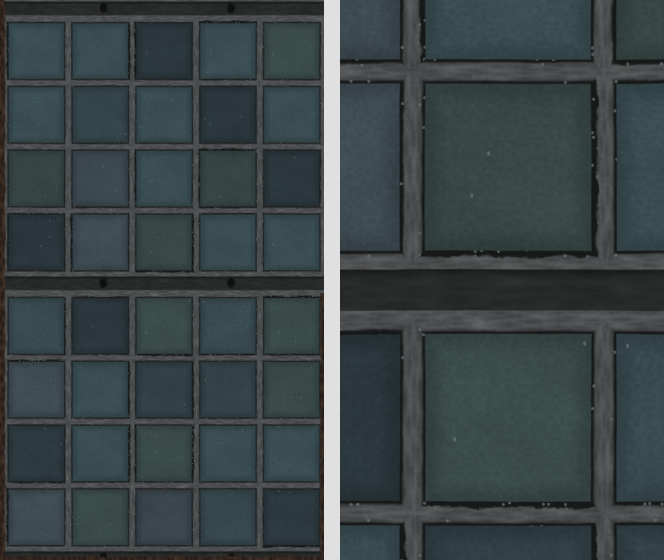
Left, the full canvas; right, a detail of the centre.
This texture is drawn by a Shadertoy shader. Its source:

```glsl
// Weathered steel window: two sashes of 5 by 4 tinted panes in worn grey glazing bars.

const vec2 CANVAS = vec2(5.075, 8.78);     // canvas size, in pane pitches
const float SASH_PERIOD = 4.31;            // four panes and one dark rail
const float TOP_RAIL = 0.29;
const vec2 PANE_CENTRE = vec2(0.495, 0.51);
const vec2 PANE_HALF = vec2(0.434, 0.437);

const vec3 TEAL = vec3(0.225, 0.300, 0.320);
const vec3 SLATE = vec3(0.165, 0.212, 0.235);
const vec3 GREEN = vec3(0.225, 0.290, 0.275);
const vec3 HAZE = vec3(0.250, 0.290, 0.320);
const vec3 BAR = vec3(0.305, 0.312, 0.318);
const vec3 RAIL = vec3(0.145, 0.153, 0.150);
const vec3 SHADOW = vec3(0.090, 0.095, 0.095);
const vec3 BRICK = vec3(0.220, 0.165, 0.130);
const vec3 PAINT = vec3(0.46, 0.49, 0.49);

float hash(vec2 p) {
    return fract(sin(dot(p, vec2(127.1, 311.7))) * 43758.5);
}

vec2 hash2(vec2 p) {
    return vec2(hash(p), hash(p + 19.7));
}

// Distance to the nearest scattered point
float cellular(vec2 p) {
    vec2 cell = floor(p);
    float nearest = 2.0;
    for (int j = -1; j <= 1; j++)
        for (int i = -1; i <= 1; i++) {
            vec2 c = cell + vec2(i, j);
            nearest = min(nearest, length(c + hash2(c) - p));
        }
    return nearest;
}

// Layered sines, roughly -1 to 1
float waves(vec2 p) {
    float sum = 0.0, gain = 0.5;
    for (int i = 0; i < 5; i++) {
        sum += gain * sin(p.x + 1.7 * sin(p.y)) * cos(p.y - 0.8 * sin(p.x));
        p = mat2(1.5, 1.1, -1.1, 1.5) * p + 2.3;
        gain *= 0.6;
    }
    return sum;
}

// Sparse pale flecks; density is the share of cells that hold one
float flecks(vec2 p, float density, float radius, float soft) {
    vec2 cell = floor(p);
    vec2 centre = 0.3 + 0.4 * hash2(cell + 5.1);
    float d = length(fract(p) - centre);
    return step(hash(cell), density) * (1.0 - smoothstep(radius - soft, radius + soft, d));
}

vec3 glassColor(vec2 id, vec2 p, float edge, float px) {
    vec3 col = mix(SLATE, TEAL, smoothstep(0.15, 0.5, hash(id + 3.3)));
    float kind = hash(id * 1.3 + 8.1);
    col = mix(col, GREEN, 0.75 * step(0.82, kind));
    col = mix(col, HAZE, 0.7 * step(kind, 0.16));
    col *= 1.0 + 0.06 * waves(p * vec2(3.0, 4.0) + 7.0 * hash2(id));
    col *= 1.0 + 0.08 * (cellular(p * 28.0) - 0.5);
    col *= mix(0.87, 1.02, smoothstep(0.0, 0.13, -edge));
    return mix(col, PAINT, 0.6 * flecks(p * vec2(12.0, 8.0), 0.02, 0.09, px * 8.0));
}

// q: distance past the pane edge on each axis; worn: decay of this bar side
vec3 barColor(vec2 q, vec2 p, float worn, float px) {
    bool upright = q.x > q.y;
    float across = max(q.x, q.y);
    vec2 stretch = upright ? vec2(36.0, 7.0) : vec2(7.0, 36.0);
    float grain = cellular(p * stretch);
    vec3 col = BAR * (0.82 + 0.3 * grain) * (1.0 + 0.10 * waves(p * 9.0));
    col *= mix(0.78, 1.04, smoothstep(0.0, 0.045, across));
    // Dark putty seam that widens into ragged gaps
    float ragged = 0.5 + 0.5 * waves(p * 13.0);
    float seam = 0.006 + 0.008 * ragged + worn * 0.035 * ragged;
    col = mix(SHADOW, col, smoothstep(seam - px, seam + px + 0.008, across));
    // Flaked paint beside the seam
    float flake = flecks(p * 34.0, 0.05 + 0.12 * worn, 0.28, px * 20.0);
    return mix(col, PAINT, 0.6 * flake * (1.0 - smoothstep(0.02, 0.05, across)));
}

vec3 railColor(vec2 p, float depth, float px) {
    vec3 col = RAIL * (0.90 + 0.22 * cellular(p * vec2(5.0, 24.0)) + 0.10 * waves(p * 4.0));
    col *= mix(0.72, 1.08, smoothstep(0.0, 0.06, depth));
    // Stay pegs, two per rail
    vec2 peg = vec2(mod(p.x - 0.62, 2.0) - 1.0, depth - 0.10);
    float d = length(peg * vec2(1.0, 0.75)) - 0.05 - 0.012 * waves(p * 30.0);
    return mix(SHADOW * 0.6, col, smoothstep(-px, px + 0.015, d));
}

void mainImage(out vec4 fragColor, in vec2 fragCoord) {
    vec2 p = fragCoord / iResolution.xy * CANVAS;
    float px = CANVAS.y / iResolution.y;

    // Sash and pane coordinates, y running downward
    float down = CANVAS.y - p.y - TOP_RAIL;
    float sash = floor(down / SASH_PERIOD);
    vec2 local = vec2(p.x - 0.075, down - sash * SASH_PERIOD);
    local += 0.004 * vec2(waves(p.yx * 3.0), waves(p * 3.0));
    vec2 cell = vec2(floor(local.x), clamp(floor(local.y), 0.0, 3.0));
    vec2 id = cell + vec2(0.0, 4.0 * sash);
    vec2 f = local - cell - PANE_CENTRE;
    vec2 q = abs(f) - PANE_HALF;
    float edge = max(q.x, q.y);

    // Wear differs on each side of each pane
    vec2 side = q.x > q.y ? vec2(sign(f.x), 0.0) : vec2(0.0, sign(f.y));
    float worn = smoothstep(0.72, 0.95, hash(id + side * 0.31 + 2.7));

    vec3 col = mix(glassColor(id, p, edge, px), barColor(q, p, worn, px),
                   smoothstep(-px, px, edge));

    // Dark rail between sashes
    float depth = local.y - 4.045;
    float rail = smoothstep(-px, px, depth) * smoothstep(-px, px, 0.215 - depth);
    col = mix(col, railColor(p, depth, px), rail);

    // Brick reveal on the left, lower right and bottom
    float right = CANVAS.x - p.x + 0.1 * step(down, SASH_PERIOD);
    float reveal = min(min(p.x - 0.075, right - 0.05), p.y - 0.05) + 0.018 * waves(p * 8.0);
    vec3 brick = BRICK * (0.6 + 0.65 * cellular(p * vec2(16.0, 7.0)));
    col = mix(brick, col, smoothstep(-px, px + 0.01, reveal));

    // Fine surface grain
    col *= 0.97 + 0.06 * hash(floor(p * 58.0));
    fragColor = vec4(col, 1.0);
}
```
